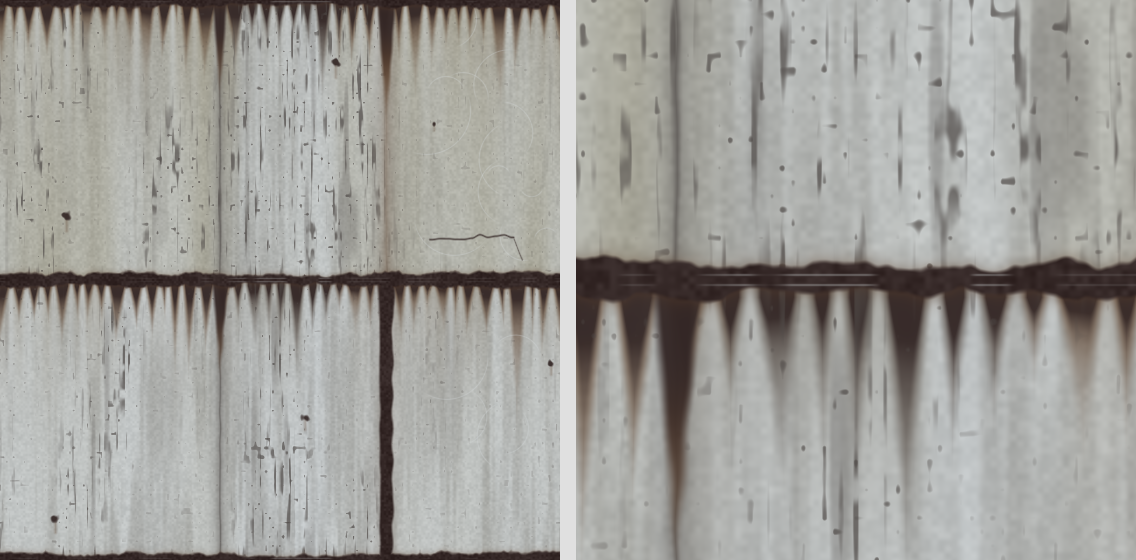
Left: the whole. Right: its middle third, enlarged.
Give the GLSL for this texture, as a WebGL 2 fragment shader.

```glsl
#version 300 es
precision highp float;
uniform vec2 u_resolution;
out vec4 fragColor;

#define ROWS 2.0
#define SEAM_HALF 0.0105
#define JOINT_A 0.393
#define JOINT_B 0.690
#define DRIPS 38.0
#define DRIP_LENGTH 0.085
#define STREAKS 230.0
#define STREAK_DARKNESS 0.72
#define SCRATCHES 18
#define SPOTS 6

const vec3 PALE = vec3(0.78, 0.80, 0.81);
const vec3 GREY = vec3(0.67, 0.68, 0.68);
const vec3 WARM = vec3(0.65, 0.64, 0.57);
const vec3 SOOT = vec3(0.31, 0.29, 0.28);
const vec3 RUST = vec3(0.36, 0.25, 0.17);
const vec3 IRON = vec3(0.20, 0.15, 0.145);

float hash(vec2 p) {
  vec3 q = fract(p.xyx * 0.1031);
  q += dot(q, q.yzx + 33.33);
  return fract((q.x + q.y) * q.z);
}

// Value noise that wraps at the canvas borders
float noise(vec2 uv, vec2 cells, float seed) {
  vec2 p = uv * cells, i = floor(p), f = fract(p);
  f = f * f * (3.0 - 2.0 * f);
  vec2 a = mod(i, cells) + seed, b = mod(i + 1.0, cells) + seed;
  return mix(mix(hash(a), hash(vec2(b.x, a.y)), f.x),
             mix(hash(vec2(a.x, b.y)), hash(b), f.x), f.y);
}

float segment(vec2 p, vec2 a, vec2 b) {
  vec2 d = b - a;
  return length(p - a - d * clamp(dot(p - a, d) / dot(d, d), 0.0, 1.0));
}

float cover(float dist, float soft) {
  return 1.0 - smoothstep(-soft, soft, dist);
}

void main() {
  vec2 uv = gl_FragCoord.xy / u_resolution;
  float aa = 1.0 / min(u_resolution.x, u_resolution.y);
  float row = floor(uv.y * ROWS);
  float below = (1.0 - fract(uv.y * ROWS)) / ROWS;
  float run = max(below - SEAM_HALF, 0.0);
  float middle = smoothstep(0.40, 0.44, uv.x) * (1.0 - smoothstep(0.57, 0.63, uv.x));
  float right = smoothstep(JOINT_B - 0.03, JOINT_B + 0.01, uv.x);
  float seed = row * 17.0;
  float grain = noise(uv, vec2(256.0), 3.0);
  float fine = noise(uv, vec2(160.0, 120.0), 9.0);

  // Weathered paint with soft vertical bands
  float tone = 0.45 * noise(uv, vec2(54.0, 4.0), seed) + 0.3 * noise(uv, vec2(170.0, 8.0), 5.0)
             + 0.25 * noise(uv, vec2(9.0, 6.0), 11.0);
  vec3 color = mix(GREY, PALE, smoothstep(0.22, 0.68, tone));
  float warmth = mix(0.22, 0.68, row) * (1.0 - 0.75 * middle);
  warmth *= 0.45 + 0.75 * noise(uv, vec2(22.0, 2.0), 21.0);
  color = mix(color, WARM, clamp(warmth, 0.0, 0.8));
  color += (grain - 0.5) * 0.055 + (fine - 0.5) * 0.035;

  // Clean runnels widen downward and leave tapering rust between them
  float s = uv.x * DRIPS, gap = 1.0, clean = 0.0;
  for (int k = -1; k <= 1; k++) {
    float cell = floor(s) + float(k);
    vec2 id = vec2(mod(cell, DRIPS), row * 7.0 + 2.0);
    float away = abs(s - cell - 0.5 - 0.7 * (hash(id) - 0.5));
    float spread = mix(2.0, 7.0, hash(id + 40.0));
    gap = min(gap, away - 0.05 - run * spread);
    float glow = away / (0.13 + run * 1.6);
    clean = max(clean, exp(-glow * glow) * hash(id + 80.0));
  }
  float reach = DRIP_LENGTH * mix(0.25, 1.3, noise(uv, vec2(13.0, 1.0), seed + 31.0));
  float rust = smoothstep(-0.05, 0.32, gap) * exp(-run / reach);
  float wash = exp(-run / 0.13) * noise(uv, vec2(34.0, 2.0), seed + 50.0);
  vec3 stain = mix(RUST, SOOT, 0.75 * middle);
  color = mix(color, mix(WARM, stain, 0.35), wash * 0.6);
  color = mix(color, PALE + 0.02, clean * 0.7 * exp(-run / 0.17));
  color = mix(color, mix(stain, IRON, smoothstep(0.35, 0.85, rust)), min(rust * 1.25, 0.96));

  // Thin broken soot streaks and specks
  float area = mix(1.0, 0.3, right) * smoothstep(0.25, 0.7, noise(uv, vec2(14.0, 3.0), 60.0) + 0.15 * middle);
  float line = smoothstep(0.66, 0.92, noise(uv, vec2(STREAKS, 14.0), 70.0));
  line *= smoothstep(0.2, 0.65, noise(uv, vec2(190.0, 64.0), 80.0));
  float broad = smoothstep(0.68, 0.95, noise(uv, vec2(84.0, 5.0), 90.0));
  color = mix(color, SOOT, area * (line * STREAK_DARKNESS + broad * 0.28 * (1.0 - line)));
  float smudge = middle * exp(-pow((uv.y - 0.19) / 0.022, 2.0));
  float speck = smoothstep(0.86 - 0.22 * smudge, 0.98 - 0.1 * smudge, fine);
  color = mix(color, SOOT, speck * (0.2 + 0.5 * area));

  // Pale curved scratches on the right panels
  for (int i = 0; i < SCRATCHES; i++) {
    vec2 id = vec2(float(i), 101.0);
    vec2 p = uv - vec2(mix(0.74, 0.99, hash(id)), hash(id + 5.0));
    float angle = 6.2832 * hash(id + 9.0), radius = mix(0.02, 0.08, hash(id + 13.0));
    float arc = cover(abs(length(p) - radius) - 0.0006, aa);
    arc *= smoothstep(0.3, 0.8, dot(normalize(p + 1e-5), vec2(cos(angle), sin(angle))));
    color = mix(color, PALE + 0.06, arc * 0.4 * right);
  }

  // Wandering crack
  vec2 bent = uv + vec2(0.0, 0.008 * (noise(uv, vec2(70.0, 1.0), 120.0) - 0.5));
  float crack = min(segment(bent, vec2(0.768, 0.575), vec2(0.917, 0.578)) - 0.0013,
                    segment(bent, vec2(0.917, 0.578), vec2(0.933, 0.538)) - 0.0003);
  color = mix(color, IRON, 0.85 * cover(crack, aa * 1.3));

  // Rust spots with short runs
  for (int i = 0; i < SPOTS; i++) {
    vec2 id = vec2(float(i) * 3.0, 141.0);
    vec2 p = uv - vec2(hash(id), mix(0.06, 0.42, hash(id + 7.0)) + 0.5 * mod(float(i), 2.0));
    float size = mix(0.003, 0.008, hash(id + 11.0));
    float spot = length(p) - size + 0.006 * (fine - 0.5);
    float tail = segment(p, vec2(0.0), vec2(0.0, -size * 4.0)) - size * 0.25;
    color = mix(color, RUST, 0.4 * cover(tail, 0.004));
    color = mix(color, IRON, 0.92 * cover(spot, aa + 0.001));
  }

  // Joints: shaded lines, tapering leaks and one open lower joint
  float wobble = 0.004 * (noise(uv, vec2(40.0, 34.0), 150.0) - 0.5);
  float a = abs(uv.x - JOINT_A + wobble * 0.5), b = abs(uv.x - JOINT_B + wobble * 0.5);
  color = mix(color, SOOT, 0.48 * exp(-a / 0.009));
  color = mix(color, RUST, 0.42 * exp(-b / 0.011));
  color = mix(color, SOOT, 0.5 * cover(a - 0.001, 0.002));
  float leakA = a - 0.012 * (1.0 - run / 0.16);
  float leakB = b - 0.015 * (1.0 - run / 0.21);
  float leak = max(cover(leakA, 0.004) * (1.0 - smoothstep(0.06, 0.19, run)),
                   cover(leakB, 0.004) * (1.0 - smoothstep(0.08, 0.23, run)));
  color = mix(color, mix(IRON, RUST, smoothstep(0.03, 0.15, run)), leak * 0.95);
  float open = (1.0 - row) * cover(b - 0.0115 + wobble, aa + 0.0012);

  // Ragged horizontal seams with worn highlights
  float ragged = 0.007 * (noise(uv, vec2(48.0, 1.0), seed + 170.0) - 0.5) + 0.003 * (fine - 0.5);
  float halfWidth = SEAM_HALF + ragged + 0.002 * right - 0.003 * middle;
  float edge = min(below, 1.0 / ROWS - below);
  float seam = max(open, cover(edge - halfWidth, aa + 0.0012));
  color = mix(color, RUST, 0.35 * exp(-max(edge - halfWidth, 0.0) / 0.004));
  vec3 metal = IRON + 0.07 * (grain - 0.5) + 0.04 * (noise(uv, vec2(30.0), 190.0) - 0.5);
  color = mix(color, metal, seam);
  float wear = cover(abs(edge - 0.003) - 0.0006, aa) * smoothstep(0.5, 0.8, noise(uv, vec2(38.0, 4.0), 210.0));
  color = mix(color, GREY, wear * (0.15 + 0.3 * middle));

  fragColor = vec4(clamp(color, 0.0, 1.0), 1.0);
}
```
